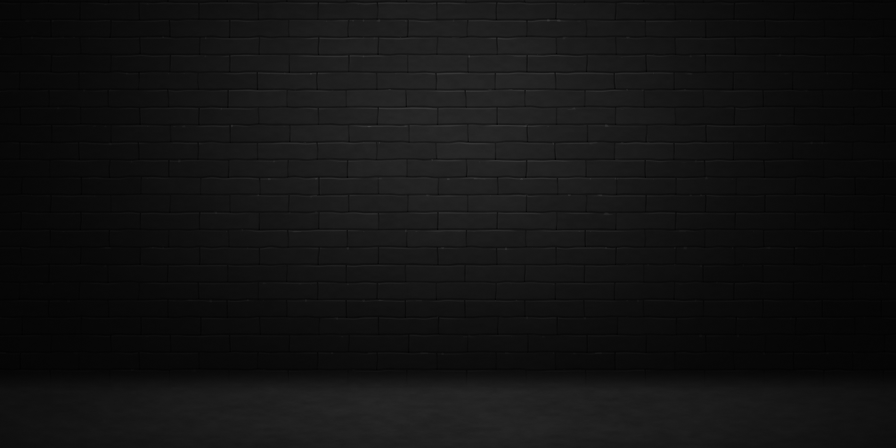
This background is drawn by a Shadertoy shader. Its source:

```glsl
// A dark brick wall under a soft overhead glow, above a dim concrete floor.
// Staggered bricks come from repeated cells; noise roughens joints and surfaces.
// Lengths are in canvas heights, with x measured from the centre.

const float ROW_HEIGHT = 0.03906;
const float BRICK_WIDTH = 0.1328;
const float TOP_JOINT = 0.9948;    // height of the highest joint
const float FLOOR_EDGE = 0.158;
const vec2 GLOW_CENTER = vec2(0.0, 0.74);
const vec2 GLOW_SIZE = vec2(0.64, 0.46);

float hash(vec2 p) {
    vec3 q = fract(vec3(p.xyx) * 0.1031);
    q += dot(q, q.yzx + 33.33);
    return fract((q.x + q.y) * q.z);
}

float noise(vec2 p) {
    vec2 cell = floor(p);
    vec2 f = fract(p);
    f = f * f * (3.0 - 2.0 * f);
    float low = mix(hash(cell), hash(cell + vec2(1, 0)), f.x);
    float high = mix(hash(cell + vec2(0, 1)), hash(cell + vec2(1, 1)), f.x);
    return mix(low, high, f.y);
}

float fbm(vec2 p) {
    float sum = 0.0;
    float weight = 0.5;
    for (int i = 0; i < 4; i++) {
        sum += weight * noise(p);
        p = p * 2.03 + 17.1;
        weight *= 0.5;
    }
    return sum;
}

// Soft line of a given half width around distance zero
float softLine(float dist, float halfWidth, float blur) {
    return 1.0 - smoothstep(halfWidth - blur, halfWidth + blur, abs(dist));
}

// Multiplier of the wall light: brick tone, dark joints and lit upper edges
float brickRelief(vec2 p, float blur) {
    vec2 wobble = vec2(noise(p * 45.0), noise(p * 38.0 + 9.0)) - 0.5;
    vec2 q = p + wobble * 0.0028;

    float rowPos = (TOP_JOINT - q.y) / ROW_HEIGHT;
    float row = floor(rowPos);
    float isOdd = mod(row, 2.0);
    float columnPos = (q.x - mix(-0.0234, 0.0417, isOdd)) / BRICK_WIDTH;
    columnPos += (hash(vec2(row + 40.0, 3.0)) - 0.5) * 0.05;
    vec2 brick = vec2(floor(columnPos), row) + 60.0;

    // Signed distances to the nearest joints, positive below and to the right
    float down = (rowPos - floor(rowPos + 0.5)) * ROW_HEIGHT;
    float right = (columnPos - floor(columnPos + 0.5)) * BRICK_WIDTH;

    float wear = smoothstep(0.25, 0.75, noise(p * vec2(17.0, 31.0) + 5.0));
    float bedJoint = softLine(down + 0.0012, 0.0018, blur);
    float headJoint = softLine(right, 0.0016, blur);
    float litEdge = softLine(down - 0.0027, 0.0013, blur);
    float sideEdge = softLine(right - 0.0030, 0.0010, blur);

    float tone = 1.0 + 0.10 * (hash(brick) - 0.5);
    tone += 0.16 * (fbm(p * vec2(55.0, 110.0)) - 0.47);
    tone -= 0.34 * bedJoint + (0.22 + 0.18 * wear) * headJoint;
    tone += (0.10 + 0.42 * wear) * litEdge * (1.0 - headJoint);
    tone += 0.10 * wear * sideEdge;

    // Rare small chips along the upper edges
    float chip = smoothstep(0.86, 0.97, noise(p * 85.0 + 31.0));
    return tone + 0.5 * chip * softLine(down - 0.002, 0.003, 0.002);
}

float wallLight(vec2 p) {
    vec2 d = (p - GLOW_CENTER) / GLOW_SIZE;
    return 0.018 + 0.130 * exp(-dot(d, d));
}

float floorShade(vec2 p) {
    float spread = exp(-p.x * p.x / 0.85);
    float light = 0.030 + 0.108 * spread;
    light *= mix(0.86, 1.0, smoothstep(0.0, 0.045, p.y));
    float grain = fbm(p * vec2(38.0, 120.0)) - 0.47;
    float stain = fbm(p * vec2(7.0, 22.0) + 4.0) - 0.47;
    return light * (1.0 + 0.24 * grain + 0.20 * stain);
}

void mainImage(out vec4 fragColor, in vec2 fragCoord) {
    vec2 p = fragCoord / iResolution.y;
    p.x -= 0.5 * iResolution.x / iResolution.y;
    float blur = max(0.0012, 0.75 / iResolution.y);

    float wall = wallLight(p) * brickRelief(p, blur);
    float ground = floorShade(p);

    // The floor fades softly into the shadow at the foot of the wall
    float floorMask = 1.0 - smoothstep(FLOOR_EDGE - 0.040, FLOOR_EDGE + 0.022, p.y);
    float shade = mix(wall, ground, floorMask);

    shade += (hash(floor(p * 512.0) + 700.0) - 0.5) * 0.004;
    fragColor = vec4(vec3(max(shade, 0.0)), 1.0);
}
```
